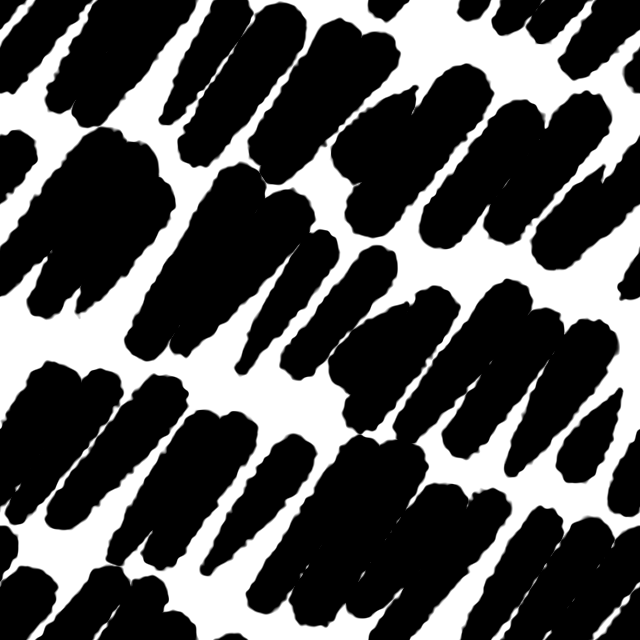
Write a WebGL 2 fragment shader that draws this pattern.

```glsl
#version 300 es
precision highp float;

uniform vec2 u_resolution;
out vec4 fragColor;

const vec3 INK = vec3(0.0);
const vec3 PAPER = vec3(1.0);
const int STROKES = 40;
const vec2 ROW_WINDING = vec2(3.0, -1.0); // whole turns, so the row closes on itself
const float WOBBLE_CELLS = 96.0;
const float WOBBLE_HEIGHT = 0.0075;
const float EDGE_SOFTNESS = 0.0022;

float hash(vec2 cell) {
    return fract(sin(dot(cell, vec2(127.1, 311.7))) * 43758.5453);
}

// Value noise that wraps after a whole number of cells
float wrappedNoise(vec2 p, float cells) {
    vec2 cell = floor(p * cells);
    vec2 f = fract(p * cells);
    f = f * f * (3.0 - 2.0 * f);
    float a = hash(mod(cell, cells));
    float b = hash(mod(cell + vec2(1.0, 0.0), cells));
    float c = hash(mod(cell + vec2(0.0, 1.0), cells));
    float d = hash(mod(cell + vec2(1.0, 1.0), cells));
    return mix(mix(a, b, f.x), mix(c, d, f.x), f.y);
}

// Shortest offset between two points on the repeating tile
vec2 wrappedOffset(vec2 p, vec2 center) {
    return fract(p - center + 0.5) - 0.5;
}

// Rounded stroke that swells from its tail to its head
float strokeDistance(vec2 q, vec2 dir, float halfLength, float tail, float head) {
    float along = dot(q, dir);
    float across = dot(q, vec2(-dir.y, dir.x));
    float t = clamp(along / halfLength, -1.0, 1.0);
    float s = 0.5 + 0.5 * t;
    float radius = mix(tail, head, s * (2.0 - s));
    return length(vec2(along - t * halfLength, across)) - radius;
}

// Place stroke number id on the winding row, with its own size and tilt
float placedStroke(vec2 p, float id) {
    float slide = 0.6 * (hash(vec2(id, 1.0)) - 0.5);
    float angle = radians(mix(48.0, 59.0, hash(vec2(id, 2.0))));
    vec2 dir = vec2(cos(angle), sin(angle));
    vec2 center = ROW_WINDING * (id + slide) / float(STROKES);
    center += dir * 0.05 * (hash(vec2(id, 3.0)) - 0.5);

    float halfLength = mix(0.095, 0.138, hash(vec2(id, 4.0)));
    float head = mix(0.032, 0.046, hash(vec2(id, 5.0)));
    float tail = head * mix(0.1, 0.92, sqrt(hash(vec2(id, 6.0))));

    // A few short leaves point the other way
    if (hash(vec2(id, 7.0)) > 0.9) {
        dir = -dir;
        halfLength *= 0.6;
        tail = 0.1 * head;
    }
    return strokeDistance(wrappedOffset(p, center), dir, halfLength, tail, head);
}

void main() {
    vec2 p = gl_FragCoord.xy / u_resolution;

    // Union of all strokes
    float dist = 1.0;
    for (int i = 0; i < STROKES; i++) {
        dist = min(dist, placedStroke(p, float(i)));
    }

    // Scalloped outline
    dist += WOBBLE_HEIGHT * (wrappedNoise(p, WOBBLE_CELLS) - 0.5);

    float soft = max(EDGE_SOFTNESS, 0.75 / u_resolution.y);
    fragColor = vec4(mix(INK, PAPER, smoothstep(-soft, soft, dist)), 1.0);
}
```
